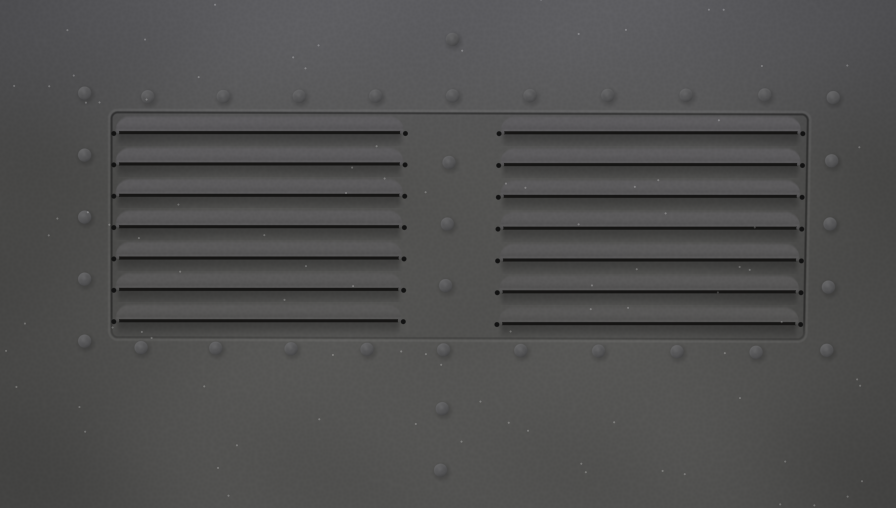
This texture is drawn by a Shadertoy shader. Its source:

```glsl
float hash(vec2 c) {
    vec3 q = fract(c.xyx * vec3(0.1031, 0.103, 0.0973));
    q += dot(q, q.yzx + 33.33);
    return fract((q.x + q.y) * q.z);
}

// Distance to the nearest scattered point, and that point's random id
vec2 cellular(vec2 p) {
    vec2 cell = floor(p), best = vec2(9.0, 0.0);
    for (int j = -1; j <= 1; j++)
        for (int i = -1; i <= 1; i++) {
            vec2 c = cell + vec2(i, j);
            float d = length(c + vec2(hash(c), hash(c + 57.3)) - p);
            if (d < best.x) best = vec2(d, hash(c + 113.7));
        }
    return best;
}

// Antialiased coverage of a signed distance
float cover(float d, float aa) {
    return smoothstep(aa, -aa, d);
}

// Domed rivet, lit from the upper left
void rivet(inout vec3 col, vec2 p, vec2 centre, float aa) {
    vec2 q = p - centre;
    float r = length(q);
    if (r > 2.0) return;
    col *= 1.0 - 0.16 * smoothstep(1.3, 0.4, length(q - vec2(0.15, 0.22)));
    float slope = dot(q, vec2(0.5, 0.87)) / 0.78;
    vec3 dome = vec3(0.335, 0.335, 0.34) - 0.075 * slope * smoothstep(0.1, 0.8, r);
    dome += 0.045 * smoothstep(0.5, 0.0, length(q + vec2(0.12, 0.2)));
    col = mix(col, dome, cover(r - 0.74, aa));
}

// Seven pressed louvres between two x positions
void louvres(inout vec3 col, vec2 p, vec2 span, float top, float pitch, float aa) {
    float row = clamp(floor((p.y - top + 2.1) / pitch), 0.0, 6.0);
    float y = p.y - top - row * pitch;
    span -= 0.04 * row * vec2(step(50.0, span.x), 1.0);
    float e = min(p.x - span.x, span.y - p.x);
    float inside = smoothstep(0.0, 0.9, e);

    // Shaded recess under the lip
    col *= 1.0 - 0.24 * inside * smoothstep(-0.1, 0.1, y) * smoothstep(1.9, 0.2, y);

    // Raised hood with rounded shoulders
    float bend = 1.0 - clamp((e - 0.1) / 1.7, 0.0, 1.0);
    float height = 1.85 * sqrt(max(1.0 - bend * bend, 0.0));
    float hood = smoothstep(-0.22, 0.22, y + height) * cover(y, aa) * smoothstep(0.1, 0.4, e);
    vec3 metal = mix(vec3(0.365, 0.36, 0.37), vec3(0.345, 0.342, 0.34), row / 6.0);
    metal *= 1.0 - 0.1 * smoothstep(-1.3, -0.2, y);
    metal += 0.025 * smoothstep(0.25, 0.0, abs(y + 0.34));
    col = mix(col, metal, hood * 0.95);

    // Open slit and the relief holes at its ends
    float slit = max(abs(y + 0.06) - 0.17, 0.6 - e);
    col = mix(col, vec3(0.085, 0.083, 0.08), cover(slit, aa));
    float hole = length(vec2(e, y - 0.04)) - 0.27;
    col = mix(col, vec3(0.07), cover(hole, aa));
}

void mainImage(out vec4 fragColor, in vec2 fragCoord) {
    // Percent of canvas width, y running down
    vec2 p = vec2(fragCoord.x, iResolution.y - fragCoord.y) * 100.0 / iResolution.x;
    float aa = 100.0 / iResolution.x * 0.8;

    // Painted sheet: cool sheen above, warm below, dimmer sides
    vec3 col = mix(vec3(0.362, 0.362, 0.375), vec3(0.335, 0.334, 0.328), smoothstep(0.0, 22.0, p.y));
    col *= 1.0 - 0.17 * smoothstep(22.0, 52.0, abs(p.x - 51.0));
    col *= 1.0 - 0.05 * smoothstep(40.0, 57.0, p.y);
    col += 0.006 * sin(p.x * 0.21 + sin(p.y * 0.17)) * sin(p.y * 0.19 + 1.0);

    // Panel seam
    vec2 q = p - vec2(51.2 - 0.018 * (p.y - 25.0) * step(50.0, p.x), 25.2 + 0.003 * (p.x - 50.0));
    vec2 box = abs(q) - vec2(38.75, 12.55) + 0.7;
    float seam = length(max(box, 0.0)) + min(max(box.x, box.y), 0.0) - 0.7;
    float lower = smoothstep(10.0, 12.4, q.y);
    col *= 1.0 - 0.04 * cover(seam, aa);
    col *= 1.0 - mix(0.38, 0.16, lower) * smoothstep(0.22, 0.0, abs(seam));
    col += 0.035 * smoothstep(0.25, 0.0, abs(seam - 0.28));

    if (abs(p.y - 25.2) < 12.8) {
        if (p.x < 50.0) louvres(col, p, vec2(12.7, 45.25), 14.86, 3.5, aa);
        else louvres(col, p, vec2(55.7, 89.6), 14.88, 3.55, aa);
    }

    // Rivet rows above and below
    for (int i = 0; i < 9; i++) {
        float n = float(i);
        rivet(col, p, vec2(16.5 + 8.4 * n + 0.026 * n * n, 10.8 - 0.025 * n), aa);
        rivet(col, p, vec2(15.75 + 8.3 * n + 0.035 * n * n, 38.8 + 0.065 * n), aa);
    }
    // Rivet columns at the sides
    for (int i = 0; i < 5; i++) {
        float n = float(i);
        rivet(col, p, vec2(9.45, 10.4 + 6.92 * n), aa);
        rivet(col, p, vec2(93.0 - 0.18 * n, 10.9 + 7.05 * n), aa);
    }
    // Centre column, skipping the crossings with the rows
    for (int i = 0; i < 8; i++) {
        float n = float(i);
        if (i != 1 && i != 5) rivet(col, p, vec2(50.5 - 0.19 * n, 4.4 + 6.87 * n), aa);
    }

    // Paint grain and sparse dust
    col *= 1.0 + 0.045 * (cellular(p * 2.2).x - 0.45);
    vec2 dust = cellular(p * 0.5);
    col += 0.16 * step(0.93, dust.y) * smoothstep(0.09, 0.02, dust.x);

    fragColor = vec4(col, 1.0);
}
```
